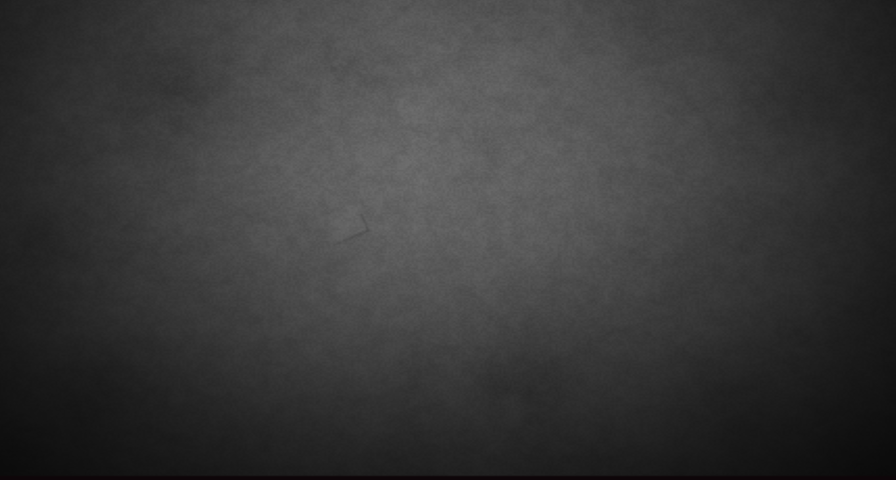
A Shadertoy shader for this background:

```glsl
// A dark, worn plaster wall lit by a soft oval glow above the middle.
// An uneven Gaussian falloff gives the vignette; layered value noise adds
// blotches and grain, with a few broad smudges and one faint raised flake.

const float ASPECT = 1.869;
const vec2 GLOW_CENTER = vec2(0.49, 0.68);
const float GLOW_LEVEL = 0.395;

// Smudges: center x, center y, radius, brightness change
const int SMUDGE_COUNT = 8;
const vec4 SMUDGES[SMUDGE_COUNT] = vec4[](
    vec4(0.37, 0.80, 0.13, -0.14),
    vec4(0.80, 0.85, 0.09, -0.07),
    vec4(1.10, 0.19, 0.10, -0.16),
    vec4(1.08, 0.14, 0.035, 0.10),
    vec4(1.34, 0.91, 0.09, -0.09),
    vec4(1.66, 0.79, 0.10, -0.10),
    vec4(0.07, 0.46, 0.09, -0.10),
    vec4(0.28, 0.20, 0.11, -0.08));

float hash(vec2 p) {
    vec3 q = fract(vec3(p.xyx) * 0.1031);
    q += dot(q, q.yzx + 33.33);
    return fract((q.x + q.y) * q.z);
}

float valueNoise(vec2 p) {
    vec2 cell = floor(p);
    vec2 f = fract(p);
    f = f * f * (3.0 - 2.0 * f);
    float low = mix(hash(cell), hash(cell + vec2(1, 0)), f.x);
    float high = mix(hash(cell + vec2(0, 1)), hash(cell + vec2(1, 1)), f.x);
    return mix(low, high, f.y);
}

// Layered noise, centered on zero
float fbm(vec2 p, int octaves) {
    float sum = 0.0;
    float weight = 0.5;
    for (int i = 0; i < octaves; i++) {
        sum += weight * (valueNoise(p) - 0.5);
        p = mat2(1.6, 1.2, -1.2, 1.6) * p + 17.3;
        weight *= 0.55;
    }
    return sum;
}

float segmentDistance(vec2 p, vec2 a, vec2 b) {
    vec2 ab = b - a;
    return length(p - a - ab * clamp(dot(p - a, ab) / dot(ab, ab), 0.0, 1.0));
}

// Oval light that fades faster downward than upward
float glow(vec2 uv) {
    vec2 d = uv - GLOW_CENTER;
    float fadeY = d.y < 0.0 ? 2.6 : 1.7;
    return GLOW_LEVEL * exp(-4.3 * d.x * d.x - fadeY * d.y * d.y);
}

float smudges(vec2 p) {
    float sum = 0.0;
    vec2 warp = 0.10 * vec2(fbm(p * 9.0, 3), fbm(p * 9.0 + 40.0, 3));
    for (int i = 0; i < SMUDGE_COUNT; i++) {
        vec2 d = (p + warp - SMUDGES[i].xy) / SMUDGES[i].z;
        sum += SMUDGES[i].w * exp(-dot(d, d));
    }
    return sum;
}

// Pale flake with a thin shadow along its lower right rim
float flake(vec2 p) {
    vec2 tip = vec2(0.698, 0.490);
    vec2 corner = vec2(0.768, 0.520);
    vec2 top = vec2(0.754, 0.553);
    float rim = min(segmentDistance(p, tip, corner),
                    segmentDistance(p, corner, top));
    vec2 d = (p - vec2(0.722, 0.528)) / vec2(0.045, 0.030);
    vec2 along = normalize(corner - tip);
    float inside = smoothstep(-0.003, 0.003, dot(p - tip, vec2(-along.y, along.x)));
    return 0.075 * inside * exp(-dot(d, d)) - 0.10 * exp(-rim * rim / 0.000009);
}

void mainImage(out vec4 fragColor, in vec2 fragCoord) {
    vec2 uv = fragCoord / iResolution.xy;
    vec2 p = uv * vec2(ASPECT, 1.0);

    // Surface texture, from broad stains to fine grain
    float stains = 0.16 * fbm(p * 6.0, 5);
    float mottling = 0.14 * fbm(p * vec2(38.0, 48.0), 3);
    float grain = 0.10 * (valueNoise(p * vec2(230.0, 270.0)) - 0.5);
    float texture_ = stains + mottling + grain + smudges(p) + flake(p);
    float level = glow(uv) * (1.0 + texture_);

    // Thin dark strip along the lower edge
    vec3 stripColor = vec3(0.055, 0.025, 0.035);
    float strip = 1.0 - smoothstep(0.006, 0.011, uv.y);
    fragColor = vec4(mix(vec3(level), stripColor, strip), 1.0);
}
```
